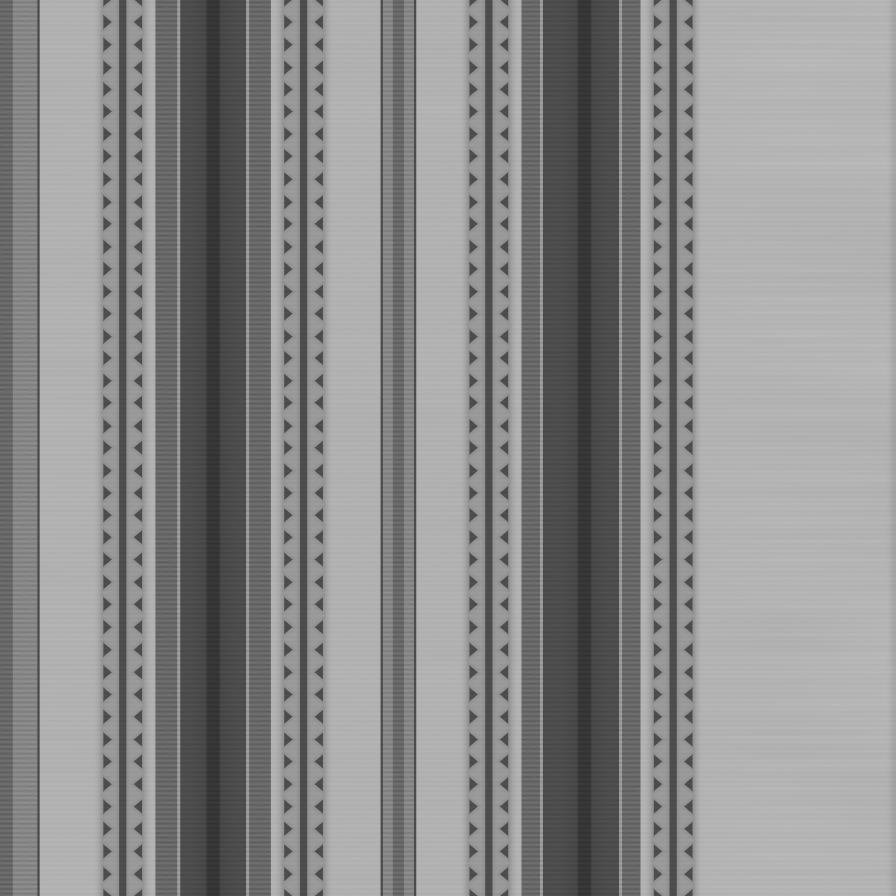
This pattern is drawn by a three.js fragment shader. Its source:

```glsl
varying vec2 vUv;

const float THREADS = 768.0;      // width and height of the cloth in threads
const float TRIANGLE_ROWS = 40.0;
const float RIBS = 192.0;
const float ROW_JITTER = 0.6;
const float RIB_DEPTH = 0.010;
const float STRIPE_RIB_DEPTH = 0.035;
const float STREAK_DEPTH = 0.016;

const float LIGHT = 0.695;
const float BRAID = 0.602;
const float MIDDLE = 0.525;
const float GREY = 0.405;
const float DARK = 0.300;
const float CORE = 0.210;

// Braid measures, from the centre of its dark line
const float LINE_HALF = 3.1;
const float TRIANGLE_TIP = 9.5;
const float TRIANGLE_BASE = 16.6;
const float TRIANGLE_HALF_HEIGHT = 6.0;

float hash(vec2 p) {
  vec3 q = fract(vec3(p.xyx) * 0.1031);
  q += dot(q, q.yzx + 33.33);
  return fract((q.x + q.y) * q.z);
}

float noise(vec2 p) {
  vec2 cell = floor(p);
  vec2 f = fract(p);
  f *= f * (3.0 - 2.0 * f);
  return mix(mix(hash(cell), hash(cell + vec2(1.0, 0.0)), f.x),
             mix(hash(cell + vec2(0.0, 1.0)), hash(cell + 1.0), f.x), f.y);
}

// Coverage of the inside of a signed distance
float fill(float dist, float soft) {
  return clamp(0.5 - dist / soft, 0.0, 1.0);
}

// Thin central stripe: dark outline, ribbed middle, grey core
void cord(inout float tone, inout float ribbed, float d, float coreHalf, float halfWidth, float soft) {
  float body = fill(d - halfWidth, soft);
  tone = mix(tone, DARK, fill(d - halfWidth - 2.0, soft));
  tone = mix(tone, MIDDLE, body);
  tone = mix(tone, GREY, fill(d - coreHalf, soft));
  ribbed = max(ribbed, body);
}

// Line with triangles pointing at it from both sides
void braid(inout float tone, float d, float y, float soft) {
  float pitch = THREADS / TRIANGLE_ROWS;
  float row = floor(y / pitch + 0.5);
  float dy = abs(y - row * pitch + ROW_JITTER * (2.0 * hash(vec2(row, 7.0)) - 1.0));
  vec2 slope = vec2(TRIANGLE_BASE - TRIANGLE_TIP, TRIANGLE_HALF_HEIGHT);
  float side = (dy * slope.x - (d - TRIANGLE_TIP) * slope.y) / length(slope);
  float triangle = max(side, d - TRIANGLE_BASE);

  tone = mix(tone, BRAID, 1.0 - smoothstep(16.0, 25.0, d));
  tone -= 0.035 * (1.0 - smoothstep(0.0, 4.0, triangle));
  tone -= 0.04 * (1.0 - smoothstep(LINE_HALF, LINE_HALF + 4.0, d));
  tone = mix(tone, DARK, fill(triangle, soft));
  tone = mix(tone, DARK, fill(d - LINE_HALF, soft));
}

// Broad dark stripe with grey borders, between two braids
void panel(inout float tone, inout float ribbed, vec2 p, float centre, float darkHalf,
           float greyHalf, float braidOffset, float coreShift, float soft) {
  float d = abs(p.x - centre);
  braid(tone, abs(d - braidOffset), p.y, soft);
  float border = fill(d - greyHalf, soft);
  tone = mix(tone, GREY, border);
  tone = mix(tone, BRAID, fill(d - darkHalf - 2.6, soft));
  float body = fill(d - darkHalf, soft);
  float coreDist = abs(p.x - centre - coreShift);
  float darkTone = DARK - 0.02 * (1.0 - smoothstep(5.0, 22.0, coreDist));
  tone = mix(tone, darkTone, body);
  tone = mix(tone, CORE, fill(coreDist - 5.7, soft + 1.5));
  ribbed = max(ribbed, border * (1.0 - 0.75 * body));
}

void main() {
  vec2 p = vUv * THREADS;
  float soft = max(fwidth(p.x), 0.8);

  // Plain ground with faint weft streaks, stronger toward the right
  float streak = noise(vec2(p.x / 220.0, p.y / 4.0)) - 0.5;
  float blotch = noise(p / vec2(160.0, 45.0) + 11.0) - 0.5;
  float tone = LIGHT + 0.01 * smoothstep(0.6, 0.9, vUv.x);
  tone += STREAK_DEPTH * (streak + blotch) * mix(0.5, 1.3, smoothstep(0.78, 0.9, vUv.x));
  tone -= 0.06 * smoothstep(THREADS - 9.0, THREADS, p.x);

  // Stripes
  float ribbed = 0.0;
  cord(tone, ribbed, p.x, 11.0, 32.0, soft);
  cord(tone, ribbed, abs(p.x - 341.5), 4.8, 13.3, soft);
  panel(tone, ribbed, p, 182.7, 28.2, 49.5, 77.5, 0.0, soft);
  panel(tone, ribbed, p, 498.0, 32.6, 51.0, 79.0, 3.0, soft);

  // Woven ribs, broken into short dashes
  float rib = cos(6.2832 * RIBS * vUv.y);
  float dash = mix(0.6, 1.2, hash(floor(vec2(p.x / 3.0, vUv.y * RIBS))));
  tone += rib * dash * mix(RIB_DEPTH, STRIPE_RIB_DEPTH, ribbed);

  gl_FragColor = vec4(vec3(tone), 1.0);
}
```
